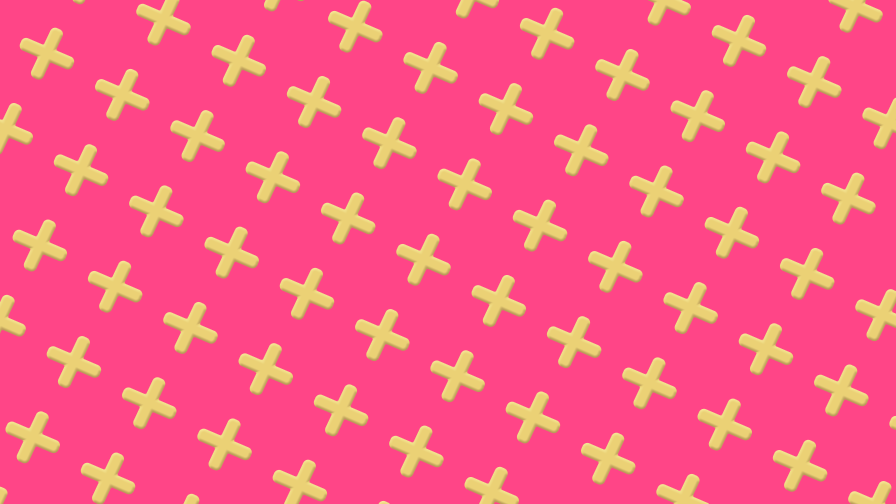
Write a WebGL 2 fragment shader that draws this pattern.

```glsl
#version 300 es
precision highp float;
// Tilted square lattice of soft, puffy yellow crosses on flat pink.

uniform vec2 u_resolution;
out vec4 fragColor;

// Lengths are fractions of the canvas height, angles are radians.
const vec3 PINK = vec3(1.00, 0.27, 0.53);
const vec3 FACE = vec3(0.92, 0.82, 0.46);
const vec3 GLOW = vec3(0.96, 0.90, 0.58);
const vec3 SHADE = vec3(0.73, 0.61, 0.35);

const float PERIOD = 0.17034;
const float LATTICE_ANGLE = -0.5007;
const vec2 ANCHOR = vec2(-0.0486, -0.0153);  // one cross, from canvas centre

const float WIDE_ANGLE = -0.405;
const float TALL_ANGLE = -0.440;
const vec2 WIDE_ARM = vec2(0.0567, 0.0133);  // half sizes
const vec2 TALL_ARM = vec2(0.0133, 0.0545);
const float CORNER = 0.0106;
const float FILLET = 0.004;

const vec2 LIGHT = vec2(-0.26, 0.966);
const float BEVEL = 0.0075;
const float SLOPE_STEP = 0.0015;

// Coordinates of p in a frame turned by the given angle.
vec2 toFrame(vec2 p, float angle) {
  float c = cos(angle), s = sin(angle);
  return vec2(c * p.x + s * p.y, c * p.y - s * p.x);
}

float roundedBox(vec2 p, vec2 halfSize) {
  vec2 q = abs(p) - halfSize + CORNER;
  return length(max(q, 0.0)) + min(max(q.x, q.y), 0.0) - CORNER;
}

float smoothMin(float a, float b, float k) {
  float h = max(k - abs(a - b), 0.0) / k;
  return min(a, b) - 0.25 * h * h * k;
}

float crossDistance(vec2 p) {
  float wide = roundedBox(toFrame(p, WIDE_ANGLE), WIDE_ARM);
  float tall = roundedBox(toFrame(p, TALL_ANGLE), TALL_ARM);
  return smoothMin(wide, tall, FILLET);
}

void main() {
  vec2 p = (gl_FragCoord.xy - 0.5 * u_resolution) / u_resolution.y;

  // Offset from the nearest lattice point, in upright axes.
  vec2 grid = toFrame(p - ANCHOR, LATTICE_ANGLE) / PERIOD;
  vec2 local = toFrame((grid - round(grid)) * PERIOD, -LATTICE_ANGLE);

  // Slope of the distance field along the light shades the rounded rim.
  float d = crossDistance(local);
  vec2 stepToLight = LIGHT * SLOPE_STEP;
  float facing = (crossDistance(local + stepToLight)
                - crossDistance(local - stepToLight)) / (2.0 * SLOPE_STEP);
  float rim = smoothstep(-BEVEL, -0.1 * BEVEL, d);
  vec3 dough = mix(FACE, GLOW, rim * clamp(facing, 0.0, 1.0));
  dough = mix(dough, SHADE, rim * smoothstep(0.0, 0.85, -facing));

  float coverage = clamp(0.5 - d * u_resolution.y, 0.0, 1.0);
  fragColor = vec4(mix(PINK, dough, coverage), 1.0);
}
```
